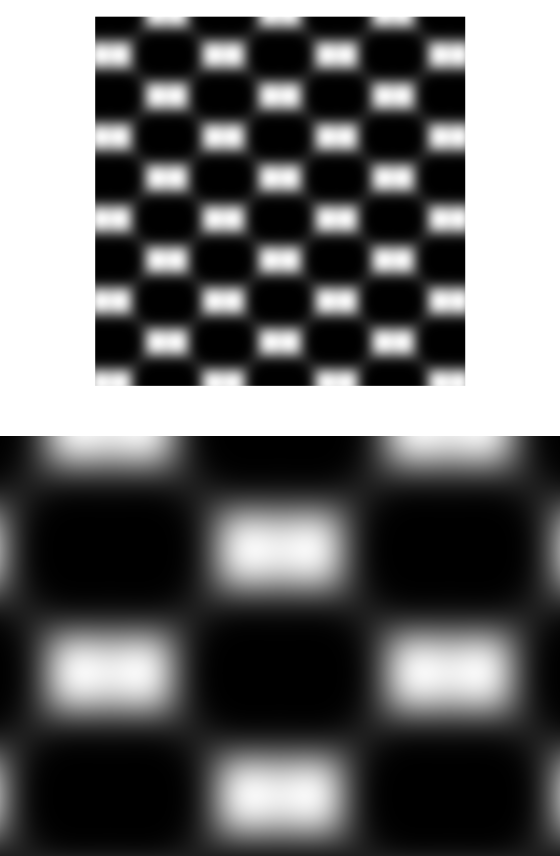
Top, the full canvas; bottom, a detail of the centre.
This pattern is drawn by a Shadertoy shader. Its source:

```glsl
const vec2 PANEL_CENTER = vec2(0.0005, 0.0208);
const vec2 PANEL_HALF = vec2(0.4405, 0.4395);
const vec2 LATTICE_ORIGIN = vec2(0.0, 0.0764);
const vec2 LATTICE_PERIOD = vec2(0.2694, 0.1953);
const vec2 CREST_FLATNESS = vec2(0.7, 0.15);
const float SPOT_SHARPNESS = 3.0;
const float SPOT_BRIGHTNESS = 0.94;
const vec3 PAPER_COLOR = vec3(1.0);
const float TAU = 6.2831853;

// Cosine wave with broadened crests; strong flatness splits the top in two.
vec2 broadWave(vec2 phase, vec2 flatness) {
    vec2 c = cos(phase);
    return c * (1.0 + flatness * (1.0 - c * c));
}

// The product of two waves peaks on a centred rectangular lattice.
float spotIntensity(vec2 p, vec2 period, vec2 flatness, float sharpness) {
    vec2 wave = broadWave(TAU * p / period, flatness);
    float level = max(0.5 + 0.5 * wave.x * wave.y, 0.0);
    return pow(level, sharpness);
}

// Antialiased coverage of an axis-aligned rectangle.
float boxCoverage(vec2 p, vec2 halfSize, float pixel) {
    vec2 inside = clamp((halfSize - abs(p)) / pixel + 0.5, 0.0, 1.0);
    return inside.x * inside.y;
}

void mainImage(out vec4 fragColor, in vec2 fragCoord) {
    float pixel = 1.0 / iResolution.y;
    vec2 p = (fragCoord - 0.5 * iResolution.xy) * pixel;

    // Staggered glowing spots
    float glow = SPOT_BRIGHTNESS * spotIntensity(p - LATTICE_ORIGIN,
        LATTICE_PERIOD, CREST_FLATNESS, SPOT_SHARPNESS);

    // Square panel on white paper
    float panel = boxCoverage(p - PANEL_CENTER, PANEL_HALF, pixel);
    vec3 color = mix(PAPER_COLOR, vec3(min(glow, 1.0)), panel);
    fragColor = vec4(color, 1.0);
}
```
